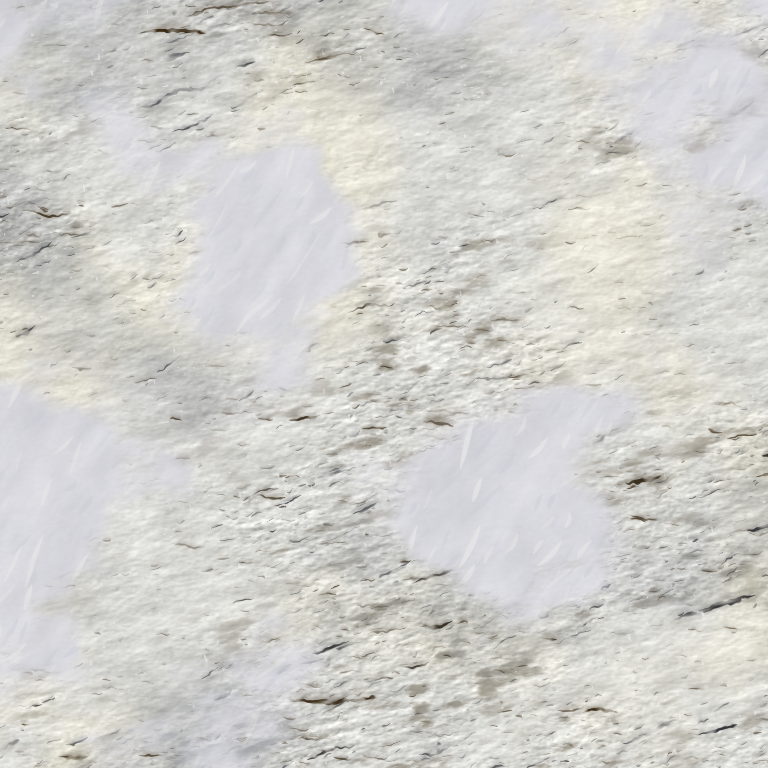
A three.js fragment shader for this texture:

```glsl
// Pale weathered stone: mottled off-white ground with fine slanted grain,
// clusters of short dark bark-like cracks, and smooth lavender patches
// covered in feathery strokes. Built from fbm noise and scattered streaks.
varying vec2 vUv;

const vec3 PALE = vec3(0.855, 0.855, 0.838);
const vec3 WARM = vec3(0.900, 0.890, 0.835);
const vec3 GREY = vec3(0.690, 0.695, 0.695);
const vec3 LAVENDER = vec3(0.845, 0.845, 0.872);
const vec3 FEATHER_LIGHT = vec3(0.915, 0.912, 0.915);
const vec3 FEATHER_SHADE = vec3(0.795, 0.800, 0.840);
const vec3 CRACK_BROWN = vec3(0.23, 0.17, 0.09);
const vec3 CRACK_SLATE = vec3(0.20, 0.21, 0.23);
const float GRAIN_ANGLE = 0.20;
const float FEATHER_ANGLE = 0.98;
const float EDGE = 0.0011;
const float MOTTLE = 0.16;
const float RELIEF = 0.30;
const float FINE_GRAIN = 0.085;

vec2 hash2(vec2 p) {
  vec3 q = fract(vec3(p.xyx) * vec3(0.1031, 0.1030, 0.0973));
  q += dot(q, q.yzx + 33.33);
  return fract((q.xx + q.yz) * q.zy);
}

float noise(vec2 p) {
  vec2 i = floor(p), f = fract(p);
  f = f * f * (3.0 - 2.0 * f);
  float low = mix(hash2(i).x, hash2(i + vec2(1.0, 0.0)).x, f.x);
  float high = mix(hash2(i + vec2(0.0, 1.0)).x, hash2(i + 1.0).x, f.x);
  return mix(low, high, f.y);
}

float fbm(vec2 p) {
  float sum = 0.0, amp = 0.533;
  for (int i = 0; i < 4; i++) {
    sum += amp * noise(p);
    p = p * 2.03 + 17.3;
    amp *= 0.5;
  }
  return sum;
}

// Coordinates whose x axis points along the given angle.
vec2 turn(vec2 p, float angle) {
  float c = cos(angle), s = sin(angle);
  return mat2(c, -s, s, c) * p;
}

// Scattered tapered, curved strokes: x is coverage, y is a random tone.
// Lower edges are crisp; a soft shade of the given depth lies above them.
vec2 streaks(vec2 p, vec2 cells, float density, float width, float shade, float seed) {
  vec2 result = vec2(0.0, 0.5);
  vec2 home = floor(p * cells);
  for (int y = -1; y <= 1; y++) {
    for (int x = -1; x <= 1; x++) {
      vec2 id = home + vec2(float(x), float(y));
      vec2 a = hash2(id + seed), b = hash2(id + seed + 57.0), c = hash2(id + seed + 131.0);
      vec2 q = turn(p - (id + 0.1 + 0.8 * a) / cells, (b.x - 0.5) * 0.6);
      float u = q.x * cells.x / mix(0.18, 0.6, b.y * b.y);
      q.y += (c.x - 0.6) * 0.22 * (u * u - 0.3) / cells.y;
      float taper = max(1.0 - u * u, 0.0);
      float thick = width * mix(0.4, 1.0, c.y) * taper;
      float core = smoothstep(EDGE, -EDGE, abs(q.y) - thick) * smoothstep(0.0, 0.25, taper);
      float fall = q.y > 0.0 ? shade : shade * 0.3;
      float soft = 0.5 * exp(-abs(q.y) / fall) * taper;
      float present = smoothstep(-0.06, 0.06, density - hash2(id + seed + 211.0).x);
      float cover = max(core, soft) * present * mix(0.4, 1.0, c.y);
      if (cover > result.x) result = vec2(cover, b.x);
    }
  }
  return result;
}

vec3 addCracks(vec3 color, vec2 crack, float strength) {
  vec3 ink = mix(CRACK_BROWN, CRACK_SLATE, smoothstep(0.35, 0.75, crack.y));
  return mix(color, ink, clamp(crack.x * strength, 0.0, 1.0));
}

void main() {
  vec2 p = vUv + 3.0;
  vec2 g = turn(p, GRAIN_ANGLE);

  // Broad masks: smooth patches, crack clusters and stained areas.
  float patchField = fbm(p * 3.1 + 4.7) + 0.16 * (fbm(g * vec2(14.0, 26.0)) - 0.5);
  float snow = smoothstep(0.53, 0.66, patchField);
  float cluster = smoothstep(0.34, 0.66, fbm(g * vec2(4.5, 7.0) + 21.0));
  float stain = smoothstep(0.42, 0.76, fbm(p * vec2(4.0, 4.6) + 9.0));
  float warmth = smoothstep(0.42, 0.72, fbm(p * 5.0 + 40.0));

  // Mottled ground with slanted, sharply lit grain.
  vec3 ground = mix(PALE, WARM, warmth);
  ground = mix(ground, GREY, 0.75 * stain);
  ground += MOTTLE * (fbm(g * vec2(22.0, 65.0)) - 0.5);
  vec2 rough = g * vec2(55.0, 130.0);
  float relief = fbm(rough) - fbm(rough + vec2(0.12, -0.40));
  float fine = noise(g * vec2(190.0, 340.0)) - 0.5;
  ground += (RELIEF * relief + FINE_GRAIN * fine) * (0.6 + 0.6 * cluster);

  // Thin smudges broken up by the grain.
  float smudge = smoothstep(0.57, 0.80, fbm(g * vec2(22.0, 62.0) + 70.0) + 0.12 * fine);
  vec3 smudgeTone = mix(vec3(0.50, 0.47, 0.41), vec3(0.48, 0.50, 0.52), stain);
  ground = mix(ground, smudgeTone, smudge * (0.10 + 0.55 * cluster));

  // Cracks of four sizes, with ragged outlines and worn gaps.
  vec2 ragged = g + 0.0035 * (vec2(noise(g * 150.0), noise(g * 170.0 + 31.0)) - 0.5);
  ragged.y += 0.010 * (noise(g * 32.0 + 5.0) - 0.5);
  float wear = 0.45 + 0.9 * smoothstep(0.2, 0.75, noise(g * vec2(75.0, 160.0) + 13.0));
  ground = addCracks(ground, streaks(ragged, vec2(58.0, 105.0), 0.12 + 0.42 * cluster, 0.0009, 0.0018, 5.0), 0.48 * wear);
  ground = addCracks(ground, streaks(ragged, vec2(32.0, 60.0), 0.08 + 0.38 * cluster, 0.0013, 0.0030, 11.0), 0.62 * wear);
  ground = addCracks(ground, streaks(ragged, vec2(17.0, 32.0), 0.04 + 0.36 * cluster, 0.0022, 0.0050, 23.0), 0.75 * wear);
  ground = addCracks(ground, streaks(ragged, vec2(9.0, 17.0), 0.02 + 0.32 * cluster, 0.0034, 0.0085, 37.0), 0.85 * wear);

  // Lavender patches with overlapping feather strokes.
  vec2 f = turn(p, FEATHER_ANGLE);
  f.y += 0.008 * (noise(p * 22.0) - 0.5);
  vec3 smoothArea = LAVENDER + 0.09 * (fbm(f * vec2(14.0, 42.0)) - 0.5) + 0.012 * fine;
  smoothArea = mix(smoothArea, FEATHER_SHADE, 0.6 * streaks(f, vec2(17.0, 42.0), 0.6, 0.0040, 0.008, 51.0).x);
  smoothArea = mix(smoothArea, FEATHER_LIGHT, 0.75 * streaks(f, vec2(15.0, 40.0), 0.6, 0.0040, 0.008, 67.0).x);
  vec3 color = mix(ground, smoothArea, 0.97 * snow);

  // Sparse bright flecks.
  float fleck = smoothstep(0.90, 0.98, noise(g * vec2(150.0, 210.0) + 90.0));
  color = mix(color, vec3(0.96), 0.5 * fleck * (1.0 - snow));
  gl_FragColor = vec4(clamp(color, 0.0, 1.0), 1.0);
}
```
